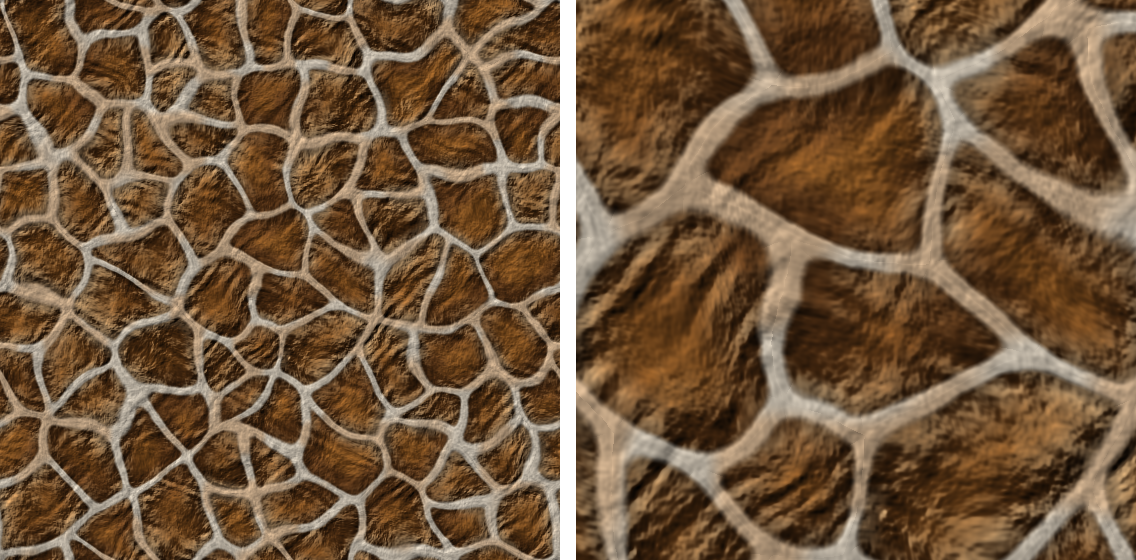
Left: the whole. Right: its middle third, enlarged.
A Shadertoy shader for this texture:

```glsl
// Cracked brown stone: rough, ochre-centred cells split by pale mineral veins.
// A warped cellular pattern gives cells and veins; wrapped layered noise gives
// the craggy relief. Every repeat is a whole number, so the square tiles.

const float CELLS = 9.0;

float hash(vec2 p) {
    vec3 q = fract(p.xyx * vec3(0.1031, 0.1030, 0.0973));
    q += dot(q, q.yzx + 33.33);
    return fract((q.x + q.y) * q.z);
}

// Value noise that wraps after the given number of lattice steps
float noise(vec2 p, vec2 period) {
    vec2 i = floor(p), f = fract(p);
    f = f * f * (3.0 - 2.0 * f);
    vec2 a = mod(i, period), b = mod(i + 1.0, period);
    return mix(mix(hash(a), hash(vec2(b.x, a.y)), f.x),
               mix(hash(vec2(a.x, b.y)), hash(b), f.x), f.y);
}

float layers(vec2 uv, float freq) {
    float sum = 0.0, weight = 0.43;
    for (int i = 0; i < 5; i++) {
        sum += weight * noise(uv * freq, vec2(freq));
        freq *= 2.0;
        weight *= 0.6;
    }
    return sum;
}

vec2 seed(vec2 cell) {
    vec2 c = mod(cell, CELLS);
    return 0.04 + 0.92 * vec2(hash(c + 17.3), hash(c + 71.9));
}

float softMin(float a, float b, float k) {
    float h = max(k - abs(a - b), 0.0) / k;
    return min(a, b) - h * h * k * 0.25;
}

// Rounded distance to the cell border; also the cell and the way to its border
float border(vec2 p, out vec2 cell, out vec2 outward) {
    vec2 base = floor(p), nearest = vec2(0.0);
    float best = 9.0;
    for (int y = -2; y <= 2; y++)
    for (int x = -2; x <= 2; x++) {
        vec2 c = base + vec2(x, y), r = c + seed(c) - p;
        if (dot(r, r) < best) { best = dot(r, r); nearest = r; cell = c; }
    }
    float edge = 2.0, closest = 2.0;
    outward = vec2(0.0, 1.0);
    for (int y = -2; y <= 2; y++)
    for (int x = -2; x <= 2; x++) {
        if (x == 0 && y == 0) continue;
        vec2 c = cell + vec2(x, y), r = c + seed(c) - p;
        vec2 dir = normalize(r - nearest);
        float d = dot(0.5 * (nearest + r), dir);
        if (d < closest) { closest = d; outward = dir; }
        edge = softMin(edge, d, 0.1);
    }
    cell = mod(cell, CELLS);
    return max(edge, 0.0);
}

// Craggy height: warped noise with streaks that lean one of two ways per cell
float crags(vec2 uv, float lean) {
    vec2 bend = vec2(noise(uv * 20.0, vec2(20.0)), noise(uv * 20.0 + 7.0, vec2(20.0)));
    vec2 w = uv + 0.02 * bend;
    vec2 slant = lean > 0.5 ? vec2(14.0 * w.x + 14.0 * w.y, 70.0 * w.y - 70.0 * w.x)
                            : vec2(18.0 * w.x - 10.0 * w.y, 50.0 * w.x + 90.0 * w.y);
    float streak = noise(slant, vec2(1000.0)) * 0.0;
    vec2 period = lean > 0.5 ? vec2(14.0, 70.0) : vec2(2.0, 10.0);
    streak = noise(slant, period);
    return 0.78 * layers(w, 24.0) + 0.22 * streak;
}

void mainImage(out vec4 fragColor, in vec2 fragCoord) {
    vec2 uv = fragCoord / iResolution.xy;

    // Bend the cell walls with layered sines and a small wobble
    vec2 t = 6.28318 * uv;
    vec2 warp = 0.011 * sin(3.0 * t.yx + vec2(0.4, 2.1) + 2.0 * sin(2.0 * t))
              + 0.005 * sin(8.0 * t.yx + vec2(1.7, 4.0) + 3.0 * t);
    warp += 0.006 * (vec2(layers(uv, 30.0), layers(uv + 0.37, 30.0)) - 0.5);
    vec2 cell, outward;
    float d = border((uv + warp) * CELLS, cell, outward);
    float kind = hash(cell + 5.7), lean = hash(cell + 43.1);

    // Relief lit from the upper left
    float height = crags(uv, lean);
    float relief = 5.0 * (height - crags(uv + vec2(-0.0016, 0.0018), lean));
    float patches = layers(uv + 0.19, 12.0);
    float grain = noise(uv * 256.0, vec2(256.0)) - 0.5;

    // Smooth ochre hearts give way to rough, dusty stone near the walls
    float heart = smoothstep(0.08, 0.42, d + 0.5 * (patches - 0.5));
    vec3 ochre = mix(vec3(0.31, 0.18, 0.075), vec3(0.46, 0.28, 0.10), heart * (0.55 + 0.45 * kind));
    vec3 crag = mix(vec3(0.23, 0.13, 0.045), vec3(0.52, 0.41, 0.28),
                    smoothstep(0.32, 0.68, height + 0.7 * relief));
    float rough = clamp(1.05 - 0.65 * heart - 0.55 * kind + 2.2 * (patches - 0.5), 0.12, 1.0);
    vec3 color = mix(ochre, crag, rough);
    color *= 1.0 + relief * mix(0.9, 1.5, rough) + 0.16 * grain + 0.7 * (height - 0.5);

    // Dust beside the veins, with a thin contact shadow
    float width = 0.045 + 0.045 * noise(uv * 14.0, vec2(14.0)) + 0.04 * (height - 0.5);
    float dust = (1.0 - smoothstep(width, width + 0.17, d)) * smoothstep(0.44, 0.62, patches + 0.4 * relief);
    color = mix(color, vec3(0.52, 0.43, 0.32) * (1.0 + relief), 0.65 * dust);
    color *= mix(0.74, 1.0, smoothstep(width, width + 0.11, d));

    // Pale veins: grey to tan, rounded, with fibres along their length
    float tint = smoothstep(0.35, 0.65, noise(uv * 18.0 + 3.0, vec2(18.0)));
    vec3 vein = mix(vec3(0.68, 0.645, 0.59), vec3(0.67, 0.57, 0.46), tint);
    float across = min(d / width, 1.0);
    vein *= 1.04 - 0.16 * across * across + 0.13 * across * dot(-outward, vec2(-0.6, 0.8));
    vein *= 1.0 + 0.05 * sin(95.0 * d + 9.0 * patches) + 0.55 * relief + 0.10 * grain;
    color = mix(vein, color, smoothstep(width - 0.022, width + 0.026, d));

    fragColor = vec4(clamp(color, 0.0, 1.0), 1.0);
}
```
